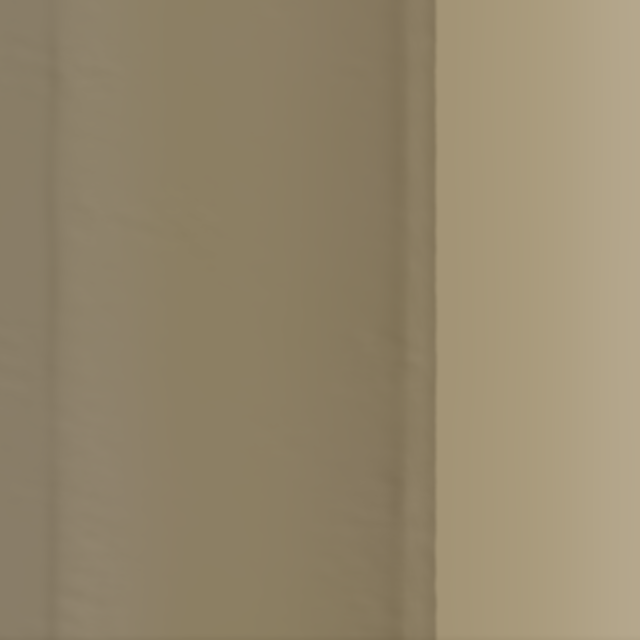
Reproduce this texture procedurally as a WebGL 2 fragment shader.

```glsl
#version 300 es
precision highp float;
// Softly lit plaster wall: a shaded plane with two vertical creases, a narrow
// raised lip, and a bright smooth plane beyond it. Built from horizontal
// colour ramps, wandering crease lines and value-noise relief.
#define EDGE_X 0.681
#define CREASE_X 0.627
#define LEFT_CREASE_X 0.081
#define EDGE_SOFTNESS 0.0045
#define EDGE_WOBBLE 0.004
#define RELIEF 0.013
#define MOTTLE 0.012

uniform vec2 u_resolution;
out vec4 fragColor;

float hash(vec2 p) {
    vec3 q = fract(vec3(p.xyx) * 0.1031);
    q += dot(q, q.yzx + 33.33);
    return fract((q.x + q.y) * q.z);
}

float noise(vec2 p) {
    vec2 cell = floor(p), f = fract(p);
    f = f * f * (3.0 - 2.0 * f);
    return mix(mix(hash(cell), hash(cell + vec2(1, 0)), f.x),
               mix(hash(cell + vec2(0, 1)), hash(cell + vec2(1, 1)), f.x), f.y);
}

// Layered noise centred on zero
float fbm(vec2 p) {
    float sum = 0.0, gain = 0.5;
    for (int i = 0; i < 4; i++) {
        sum += gain * (noise(p) - 0.5);
        p = mat2(1.6, 1.2, -1.2, 1.6) * p + 7.3;
        gain *= 0.5;
    }
    return sum;
}

float bell(float d, float width) {
    return exp(-d * d / (width * width));
}

// Shaded plane: cool at the left, warmer and darker toward the crease
vec3 shadedPlane(vec2 uv) {
    vec3 leftTone = vec3(0.536, 0.490, 0.402);
    vec3 paleTone = vec3(0.558, 0.510, 0.418);
    vec3 warmTone = vec3(0.549, 0.497, 0.390);
    vec3 deepTone = vec3(0.524, 0.470, 0.368);
    vec3 color = mix(leftTone, paleTone, smoothstep(0.06, 0.14, uv.x));
    color = mix(color, warmTone, smoothstep(0.14, 0.31, uv.x));
    color = mix(color, deepTone, smoothstep(0.38, 0.62, uv.x));
    float wander = 0.006 * (noise(vec2(3.0, uv.y * 7.0)) - 0.5);
    float strength = 0.006 + 0.018 * noise(vec2(8.0, uv.y * 9.0));
    return color - strength * bell(uv.x - LEFT_CREASE_X - wander, 0.012);
}

// Lip between crease and edge, rounded into shade on both sides
vec3 raisedLip(float across, float y) {
    vec3 lipTone = vec3(0.546, 0.492, 0.388);
    float bumps = fbm(vec2(across * 3.0, y * 30.0 + across * 1.5));
    float shade = 0.028 * smoothstep(0.5, 1.0, across);
    return lipTone - shade + 0.022 * bumps;
}

vec3 brightPlane(vec2 uv) {
    float t = (uv.x - EDGE_X) / (1.0 - EDGE_X);
    vec3 color = mix(vec3(0.638, 0.580, 0.462), vec3(0.664, 0.607, 0.488),
                     smoothstep(0.0, 0.55, t));
    color = mix(color, vec3(0.710, 0.656, 0.552), smoothstep(0.40, 1.05, t));
    return color + 0.004 * fbm(uv * vec2(9.0, 4.0));
}

void main() {
    vec2 uv = gl_FragCoord.xy / u_resolution;
    float y = uv.y;

    // Slowly wandering boundaries
    float edgeX = EDGE_X + EDGE_WOBBLE * fbm(vec2(1.7, y * 34.0));
    float creaseX = CREASE_X + 0.010 * (noise(vec2(5.2, y * 5.0)) - 0.5)
                  + 0.005 * fbm(vec2(2.4, y * 24.0));
    float across = clamp((uv.x - creaseX) / (edgeX - creaseX), 0.0, 1.0);

    // Lip and a crease shadow that sharpens and fades along its length
    float d = uv.x - creaseX;
    float crispness = noise(vec2(9.4, y * 8.0));
    float blur = mix(0.020, 0.010, crispness);
    vec3 color = mix(shadedPlane(uv), raisedLip(across, y),
                     smoothstep(-blur, blur, d));
    color -= (0.014 + 0.014 * crispness) * bell(d, d < 0.0 ? 0.026 : 0.010);

    // Broad warm and cool stains
    float stain = fbm(uv * vec2(5.0, 4.0) + 11.0);
    color += MOTTLE * stain * vec3(0.5, 0.1, 1.6);

    // Sparse slanted scuffs, strongest beside the creases
    vec2 brushed = vec2(uv.x - 0.2 * y, y + 0.25 * uv.x) * vec2(28.0, 50.0);
    float patches = 0.15 + smoothstep(0.5, 0.85, noise(uv * vec2(7.0, 9.0) + 4.0));
    float rough = patches + 0.7 * bell(uv.x - 0.13, 0.05) + 0.5 * bell(d, 0.06);
    color += RELIEF * rough * (fbm(brushed) - fbm(brushed + vec2(0.4, 0.7)));

    // Bright plane beyond the softened edge
    float beyond = smoothstep(-EDGE_SOFTNESS, EDGE_SOFTNESS, uv.x - edgeX);
    color = mix(color, brightPlane(uv), beyond);

    // Faint darkening along the bottom border
    color -= 0.02 * (1.0 - smoothstep(0.0, 0.010, y));
    fragColor = vec4(color, 1.0);
}
```
